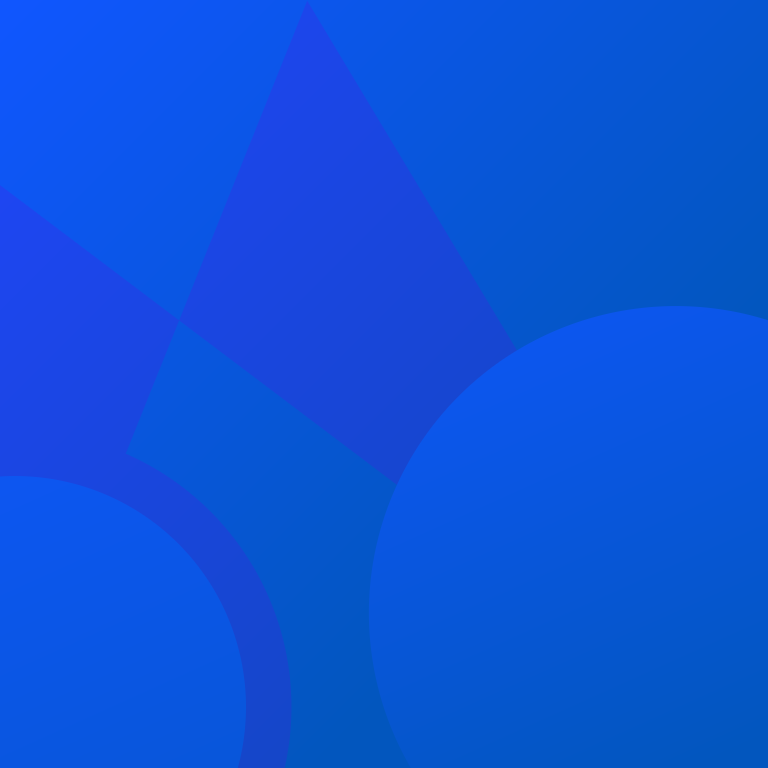
Write a Shadertoy shader that draws this background.

```glsl
// Flat blue composition: a diagonal gradient, violet facets and two discs.
// Facets are half planes combined by exclusive-or plus a ring disc; each disc
// carries its own tilted gradient. All edges are antialiased signed distances.

// Colours
const vec3 BRIGHT_BLUE = vec3(0.063, 0.337, 1.0);
const vec3 DEEP_BLUE   = vec3(0.008, 0.337, 0.745);
const vec3 VIOLET      = vec3(0.37, 0.02, 0.91);
const float VIOLET_OPACITY = 0.2;

// Facet outline, origin at the lower left
const vec2 APEX       = vec2(0.400, 0.999);
const vec2 LEFT_FOOT  = vec2(0.164, 0.410);
const vec2 RIGHT_FOOT = vec2(0.673, 0.544);
const vec2 CUT_START  = vec2(0.000, 0.759);
const vec2 CUT_END    = vec2(0.517, 0.3685);

// Discs: centre and radius
const vec3 SMALL_DISC = vec3(0.0195, 0.0794, 0.3008);
const vec3 LARGE_DISC = vec3(0.880, 0.2018, 0.3997);
const float RING_RADIUS = 0.360;

// Gradients: x is the shade at the middle, y its change over one radius
const vec2 SMALL_SHADE = vec2(0.43, 0.225);
const vec2 LARGE_SHADE = vec2(0.755, 0.50);
const vec2 DISC_SLOPE  = vec2(0.41, -0.91);
const float BASE_SPAN  = 1.41;

vec3 blueRamp(float shade) {
    return mix(BRIGHT_BLUE, DEEP_BLUE, clamp(shade, 0.0, 1.0));
}

// Coverage of the inside (negative side) of a signed distance
float coverage(float dist) {
    return clamp(0.5 - dist * iResolution.y, 0.0, 1.0);
}

// Signed distance to the line from a to b, positive on its left
float lineDistance(vec2 p, vec2 a, vec2 b) {
    vec2 along = normalize(b - a);
    vec2 offset = p - a;
    return along.x * offset.y - along.y * offset.x;
}

float exclusiveOr(float a, float b) {
    return a + b - 2.0 * a * b;
}

vec3 addDisc(vec3 color, vec2 p, vec3 disc, vec2 shade) {
    vec2 offset = p - disc.xy;
    float t = dot(offset / disc.z, DISC_SLOPE);
    vec3 fill = blueRamp(shade.x + shade.y * t);
    return mix(color, fill, coverage(length(offset) - disc.z));
}

void mainImage(out vec4 fragColor, in vec2 fragCoord) {
    vec2 p = fragCoord / iResolution.y;

    // Base gradient from the upper left corner
    vec3 color = blueRamp((p.x + 1.0 - p.y) / BASE_SPAN);

    // Violet facets: the wedge and the lower half plane cancel where they overlap
    float wedge = coverage(max(-lineDistance(p, APEX, LEFT_FOOT),
                               lineDistance(p, APEX, RIGHT_FOOT)));
    float belowCut = coverage(lineDistance(p, CUT_START, CUT_END));
    float ring = coverage(length(p - SMALL_DISC.xy) - RING_RADIUS);
    float facets = max(exclusiveOr(wedge, belowCut), ring);
    color = mix(color, VIOLET, VIOLET_OPACITY * facets);

    // Discs on top
    color = addDisc(color, p, SMALL_DISC, SMALL_SHADE);
    color = addDisc(color, p, LARGE_DISC, LARGE_SHADE);

    fragColor = vec4(color, 1.0);
}
```
